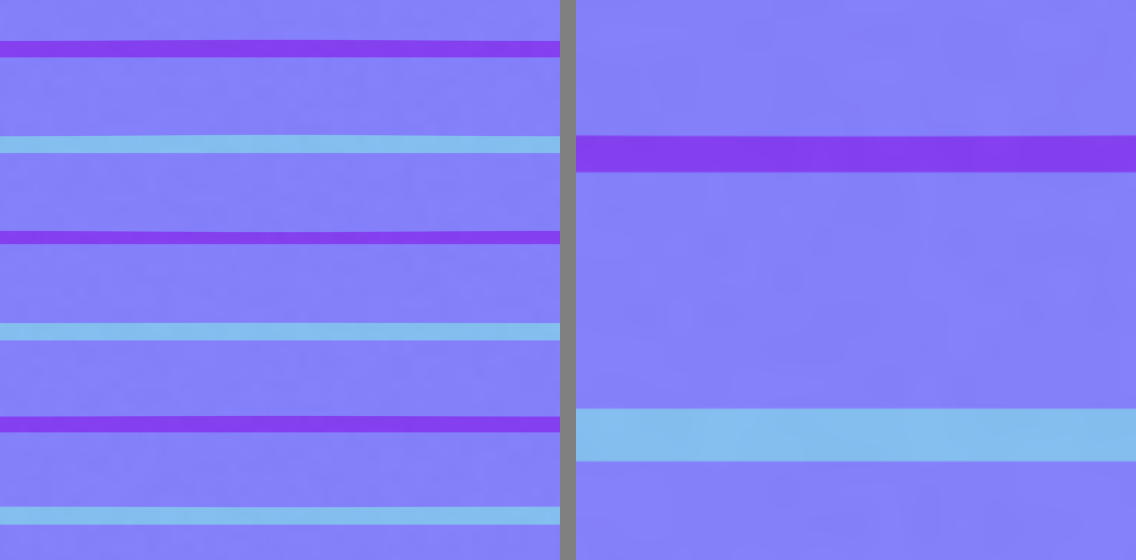
Left, the full canvas; right, a detail of the centre.
This texture map is drawn by a Shadertoy shader. Its source:

```glsl
// Tileable normal map of three horizontal grooves, each with a purple and a cyan bevel band.

const float TAU = 6.2831853;
const int ROWS = 3;                        // repeats down the canvas

const vec3 FLAT_COLOR   = vec3(0.518, 0.502, 0.980);
const vec3 PURPLE_COLOR = vec3(0.518, 0.250, 0.935);
const vec3 CYAN_COLOR   = vec3(0.518, 0.745, 0.938);

// Per-row values, bottom row first; centres are fractions of a row
const vec3 PURPLE_CENTER = vec3(0.727, 0.726, 0.738);
const vec3 CYAN_CENTER   = vec3(0.237, 0.223, 0.227);
// Band heights and upper-edge bows are fractions of the canvas
const vec3 PURPLE_HEIGHT = vec3(0.0288, 0.0225, 0.0304);
const vec3 CYAN_HEIGHT   = vec3(0.0316, 0.0312, 0.0312);
const vec3 PURPLE_BOW    = vec3(0.0006, -0.0011, 0.0010);
const vec3 CYAN_BOW      = vec3(-0.0005, 0.0002, 0.0012);

const float EDGE_SOFTNESS = 0.0010;
const float MOTTLE_CELLS  = 48.0;          // whole number, so the noise wraps
const float MOTTLE_AMOUNT = 0.010;

float hash(vec2 p) {
    return fract(sin(dot(p, vec2(127.1, 311.7))) * 43758.5453);
}

// Value noise that repeats every `period` cells
float tiledNoise(vec2 p, float period) {
    vec2 cell = floor(p);
    vec2 f = fract(p);
    f = f * f * (3.0 - 2.0 * f);
    vec2 a = mod(cell, period);
    vec2 b = mod(cell + 1.0, period);
    return mix(mix(hash(a), hash(vec2(b.x, a.y)), f.x),
               mix(hash(vec2(a.x, b.y)), hash(b), f.x), f.y);
}

// Coverage of a horizontal band whose upper edge bows gently
float band(vec2 uv, float center, float height, float bow, float soft) {
    float upper = center + 0.5 * height - bow * cos(TAU * uv.x);
    float lower = center - 0.5 * height;
    return smoothstep(-soft, soft, min(upper - uv.y, uv.y - lower));
}

void mainImage(out vec4 fragColor, in vec2 fragCoord) {
    vec2 uv = fragCoord / iResolution.xy;
    float soft = max(EDGE_SOFTNESS, 0.75 / iResolution.y);

    // Bevel bands, one pair per row
    vec3 color = FLAT_COLOR;
    for (int row = 0; row < ROWS; row++) {
        vec2 centers = (float(row) + vec2(PURPLE_CENTER[row], CYAN_CENTER[row])) / float(ROWS);
        float purple = band(uv, centers.x, PURPLE_HEIGHT[row], PURPLE_BOW[row], soft);
        float cyan = band(uv, centers.y, CYAN_HEIGHT[row], CYAN_BOW[row], soft);
        color = mix(color, PURPLE_COLOR, purple);
        color = mix(color, CYAN_COLOR, cyan);
    }

    // Faint surface mottling
    color += MOTTLE_AMOUNT * (tiledNoise(uv * MOTTLE_CELLS, MOTTLE_CELLS) - 0.5);

    fragColor = vec4(clamp(color, 0.0, 1.0), 1.0);
}
```
